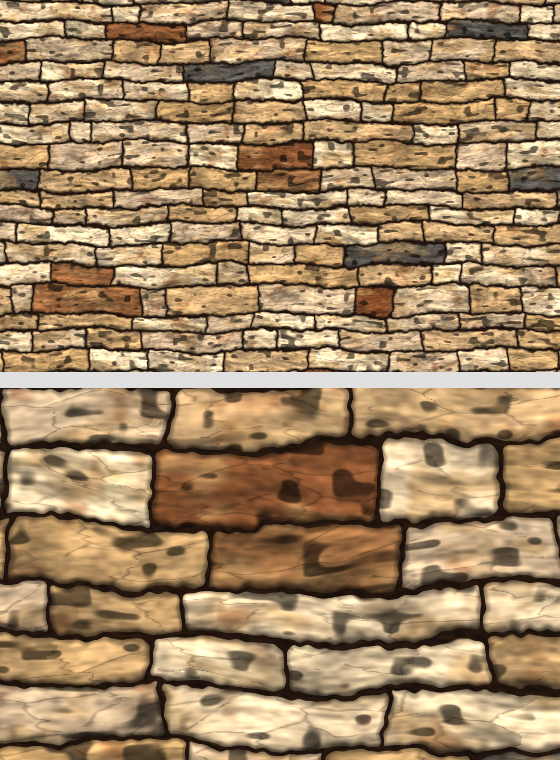
Top, the full canvas; bottom, a detail of the centre.
Give the GLSL for this texture, as a Shadertoy shader.

```glsl
// Dry-stacked wall of rough, split sandstone in uneven courses with dark joints
#define ROWS 18.0          // courses over the canvas height
#define STONE_WIDTH 3.3    // mean stone length, in course heights
#define ROW_JITTER 0.45    // variation of course height
#define WIDTH_JITTER 0.78  // variation of stone length
#define GAP 0.035          // half width of a joint, in course heights
#define GRAIN 0.95         // contrast of the streaks
#define JOINT vec3(0.13, 0.08, 0.05)
#define CREAM vec3(0.96, 0.86, 0.69)
#define TAN vec3(0.82, 0.70, 0.56)
#define OCHRE vec3(0.77, 0.61, 0.40)
#define RUST vec3(0.50, 0.29, 0.16)
#define SLATE vec3(0.36, 0.34, 0.31)

float hash(vec2 p) {
    vec3 q = fract(p.xyx * 0.1031);
    q += dot(q, q.yzx + 33.33);
    return fract((q.x + q.y) * q.z);
}

float noise(vec2 p) {
    vec2 i = floor(p), f = fract(p);
    f = f * f * (3.0 - 2.0 * f);
    return mix(mix(hash(i), hash(i + vec2(1, 0)), f.x),
               mix(hash(i + vec2(0, 1)), hash(i + 1.0), f.x), f.y);
}

float fbm(vec2 p) {
    float sum = 0.0, amp = 0.5;
    for (int i = 0; i < 3; i++) {
        sum += amp * noise(p);
        p = p * 2.03 + 17.3;
        amp *= 0.6;
    }
    return sum / 0.98;
}

// Cellular noise: x = distance to the facet border, y = facet value
vec2 facets(vec2 p) {
    vec2 cell = floor(p);
    float near = 9.0, second = 9.0, id = 0.0;
    for (int j = -1; j <= 1; j++)
    for (int i = -1; i <= 1; i++) {
        vec2 c = cell + vec2(i, j);
        float d = length(c + vec2(hash(c), hash(c + 41.7)) - p);
        if (d < near) { second = near; near = d; id = hash(c + 9.1); }
        else second = min(second, d);
    }
    return vec2(second - near, id);
}

float rowEdge(float row) {
    return row + ROW_JITTER * (hash(vec2(row, 71.0)) - 0.5);
}

// Leaning upright joint number i of a course
float sideEdge(float i, float row, float y) {
    vec2 key = vec2(i, row * 3.0);
    float lean = 0.3 * (hash(key + 23.0) - 0.5) * (y - row - 0.5);
    float shift = hash(vec2(row, 5.0));
    return STONE_WIDTH * (i + shift + WIDTH_JITTER * (hash(key) - 0.5)) + lean;
}

void mainImage(out vec4 fragColor, in vec2 fragCoord) {
    vec2 p = fragCoord / iResolution.y * ROWS + 40.0;
    float pixel = ROWS / iResolution.y;

    // Wavering courses and chipped outlines
    vec2 q = p;
    q.y += 0.10 * sin(p.x * 0.63 + p.y * 0.5) + 0.06 * sin(p.x * 1.57 - p.y * 1.1);
    q += 0.13 * (vec2(noise(p * 2.6), noise(p * 2.6 + 31.0)) - 0.5);
    q += 0.07 * (vec2(noise(p * 7.0), noise(p * 7.0 + 57.0)) - 0.5);

    // Find the course, then the stone in it
    float row = floor(q.y);
    row += step(rowEdge(row + 1.0), q.y) - step(q.y, rowEdge(row));
    float i = floor(q.x / STONE_WIDTH - hash(vec2(row, 5.0)));
    i += step(sideEdge(i + 1.0, row, q.y), q.x) - step(q.x, sideEdge(i, row, q.y));
    vec2 id = vec2(i, row);
    float seed = hash(id + 13.0), kind = hash(id * 1.7 + 3.0);

    // Rounded outline with a slightly sloping top
    float left = q.x - sideEdge(i, row, q.y);
    float right = sideEdge(i + 1.0, row, q.y) - q.x;
    float below = q.y - rowEdge(row);
    float slope = 0.09 * seed * left / (left + right);
    float above = rowEdge(row + 1.0) - q.y - slope;
    float radius = 0.07 + 0.12 * hash(id + 77.0);
    vec2 corner = radius - vec2(min(left, right), min(below, above));
    float inside = radius - length(max(corner, 0.0)) - min(max(corner.x, corner.y), 0.0);

    // Stone colour: mostly cream to tan, some ochre, few rust or slate
    vec3 stone = mix(TAN, CREAM, seed);
    stone = mix(stone, mix(OCHRE, TAN, seed * 0.5), step(0.62, kind));
    stone = mix(stone, RUST, step(0.90, kind) * (0.6 + 0.4 * seed));
    stone = mix(stone, SLATE, step(0.95, kind));

    // Bedding streaks, split facets and mineral stains
    vec2 s = p + vec2(seed, kind) * 50.0;
    s.y += (seed - 0.5) * 0.16 * left + 0.06 * sin(s.x * 1.9);
    float streak = fbm(s * vec2(1.1, 5.5));
    float speck = noise(s * vec2(7.0, 13.0));
    vec2 facet = facets(s * vec2(0.75, 2.1) + 0.5 * streak);
    float stain = fbm(s * vec2(0.8, 1.5) + 90.0);
    stone = mix(stone, OCHRE * 0.92, 0.65 * smoothstep(0.5, 0.75, stain));
    stone = mix(stone, RUST, 0.45 * smoothstep(0.62, 0.85, fbm(s * 1.3 + 140.0)));
    float tone = 1.0 + GRAIN * (streak - 0.48) + 0.22 * (speck - 0.5);
    tone += 0.22 * (facet.y - 0.5);
    tone -= 0.22 * (1.0 - smoothstep(0.0, 0.09, facet.x)) * step(0.45, streak);
    tone *= 1.0 - 0.55 * smoothstep(0.70, 0.86, noise(s * vec2(2.4, 5.0) + 200.0));

    // Light from above: bright upper lip, shaded foot and rim
    tone += 0.12 * (1.0 - smoothstep(0.05, 0.25, above));
    tone *= mix(0.62, 1.0, smoothstep(0.0, 0.22, below));
    tone *= mix(0.60, 1.0, smoothstep(GAP, GAP + 0.10, inside));

    float cover = smoothstep(GAP - 0.6 * pixel, GAP + 0.6 * pixel, inside);
    vec3 color = mix(JOINT * (0.7 + 0.6 * speck), stone * tone, cover);
    fragColor = vec4(clamp(color, 0.0, 1.0), 1.0);
}
```
